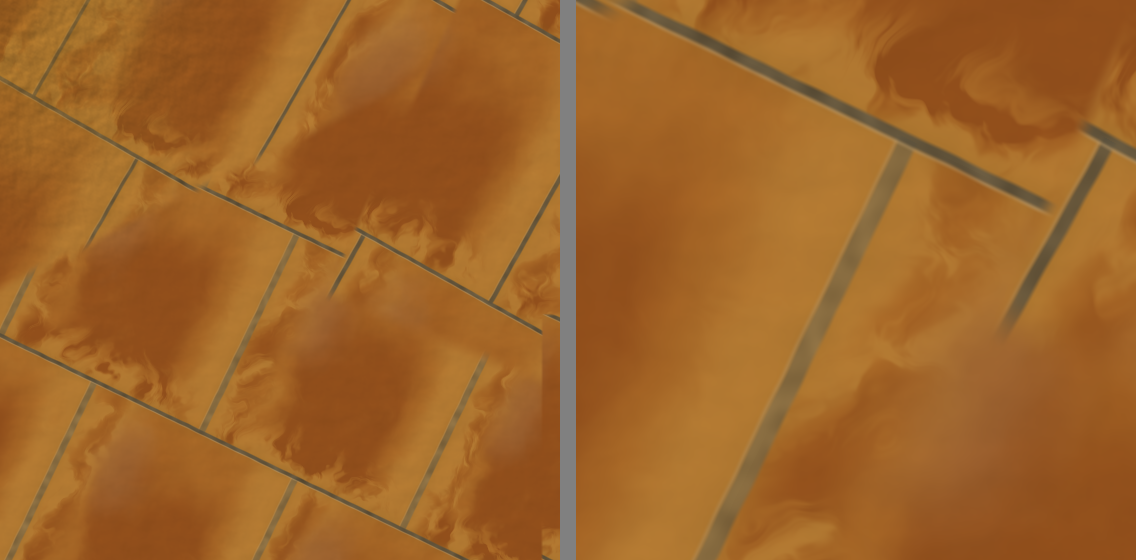
Left, the full canvas; right, a detail of the centre.
Reproduce this texture procedurally as a three.js fragment shader.

```glsl
// Glazed terracotta tiles in running bond, laid on a slant with grey mortar.
// Four tilted tile grids meet along soft seams, so the joints break and shift;
// each tile fades from ochre rims to a rust core, mottled by gradient noise.
varying vec2 vUv;

const vec3 GOLD = vec3(0.70, 0.475, 0.195);
const vec3 AMBER = vec3(0.645, 0.395, 0.145);
const vec3 RUST = vec3(0.565, 0.305, 0.105);
const vec3 HAZE = vec3(0.61, 0.40, 0.22);
const vec3 OLIVE = vec3(0.57, 0.40, 0.13);
const vec3 MORTAR = vec3(0.36, 0.32, 0.24);
const vec3 FADED_MORTAR = vec3(0.50, 0.41, 0.26);
const vec3 CHALK = vec3(0.70, 0.58, 0.40);

vec2 hash2(vec2 c) {
  c = vec2(dot(c, vec2(127.1, 311.7)), dot(c, vec2(269.5, 183.3)));
  return fract(sin(c) * 43758.5) * 2.0 - 1.0;
}

float gradientNoise(vec2 p) {
  vec2 i = floor(p), f = fract(p);
  vec2 u = f * f * f * (f * (f * 6.0 - 15.0) + 10.0);
  vec2 o = vec2(0.0, 1.0);
  float low = mix(dot(hash2(i), f), dot(hash2(i + o.yx), f - o.yx), u.x);
  float high = mix(dot(hash2(i + o), f - o), dot(hash2(i + 1.0), f - 1.0), u.x);
  return mix(low, high, u.y);
}

float fbm(vec2 p) {
  float sum = 0.0, gain = 0.6;
  for (int i = 0; i < 4; i++) {
    sum += gain * gradientNoise(p);
    p = mat2(1.6, 1.2, -1.2, 1.6) * p + 7.3;
    gain *= 0.5;
  }
  return sum;
}

float stroke(float dist, float halfWidth, float blur) {
  return 1.0 - smoothstep(halfWidth - blur, halfWidth + blur, abs(dist));
}

// 1 on the side of a line that its normal points to
float side(vec2 p, vec2 normal, float offset, float blur) {
  return smoothstep(-blur, blur, dot(p, normal) - offset);
}

// Fired glaze inside one tile; f runs from 0 to 1 across and up it
vec3 glaze(vec2 f, vec2 seed) {
  float cloud = fbm(f * 3.2 + seed);
  float mottle = fbm(f * vec2(9.0, 7.0) + seed.yx + 3.0 * cloud);
  vec2 g = f + 0.13 * vec2(cloud, mottle);

  // Rust core, weaker towards the top, with ochre rims left and right
  float core = smoothstep(0.08, 0.34, g.x) * smoothstep(0.06, 0.32, 1.0 - g.x);
  core *= smoothstep(0.0, 0.22, g.y) * (1.0 - 0.6 * smoothstep(0.5, 1.0, g.y));

  // Dark streaks beside the left joint and blotches along the bottom
  float streak = stroke(g.x - 0.11, 0.05, 0.05) * smoothstep(-0.15, 0.25, mottle + 0.12);
  float blotch = stroke(g.y - 0.09, 0.06, 0.06) * smoothstep(-0.1, 0.25, mottle);
  blotch *= smoothstep(0.02, 0.2, f.x) * smoothstep(0.02, 0.25, 1.0 - f.x);
  float burn = clamp(core + 0.65 * streak + 0.7 * blotch + 0.55 * cloud + 0.25 * mottle, 0.0, 1.0);

  vec3 color = mix(GOLD, AMBER, smoothstep(0.0, 0.5, burn));
  color = mix(color, RUST, smoothstep(0.4, 1.0, burn));
  float haze = 1.0 - smoothstep(0.04, 0.26, length((g - vec2(0.27, 0.7)) * vec2(1.4, 0.8)));
  return mix(color, HAZE, 0.6 * haze);
}

// One grid of tiles: corner is a joint crossing, bond the shift per row
vec3 paving(vec2 p, vec2 corner, float tilt, vec2 size, float bond, float headHalf, vec3 headColor) {
  vec2 along = vec2(cos(tilt), -sin(tilt));
  vec2 q = vec2(dot(p - corner, along), dot(p - corner, vec2(-along.y, along.x))) / size;
  float row = floor(q.y);
  q.x += row * bond;
  vec2 f = fract(q);
  vec2 seed = 4.0 * hash2(vec2(floor(q.x), row) + 3.0);
  vec3 color = glaze(f, seed);

  // Signed distance to the nearest head joint (x) and row joint (y)
  vec2 joint = (f - step(0.5, f)) * size + 0.0009 * gradientNoise(p * 35.0);
  float wear = gradientNoise(p * 60.0);
  float rim = exp(-min(abs(joint.x), abs(joint.y)) * 130.0);
  color = mix(color, OLIVE, 0.4 * rim);

  float head = stroke(joint.x, headHalf, 0.0018);
  color = mix(color, headColor * (1.0 + 0.25 * wear), 0.85 * head);
  color = mix(color, CHALK, 0.35 * stroke(joint.x + headHalf + 0.001, 0.001, 0.0015));

  color = mix(color, CHALK, (0.6 + 0.4 * wear) * stroke(joint.y + 0.0036, 0.0013, 0.0016));
  return mix(color, MORTAR * (1.0 + 0.35 * wear), 0.9 * stroke(joint.y, 0.0032, 0.0016));
}

void main() {
  vec2 p = vUv;
  vec2 square = vec2(0.398, 0.395);

  // Main grid, then the shifted grids: upper left, upper right, right edge
  vec3 color = paving(p, vec2(0.363, 0.665), 0.45, square, 0.47, 0.0056, FADED_MORTAR);
  vec3 upperLeft = paving(p, vec2(0.059, 0.827), 0.52, vec2(0.404, 0.508), 0.535, 0.0030, MORTAR);
  vec3 upperRight = paving(p, vec2(0.875, 0.458), 0.51, vec2(0.466, 0.470), 0.45, 0.0040, MORTAR);
  vec3 rightEdge = paving(p, vec2(0.363, 0.737), 0.45, square, 0.47, 0.0056, FADED_MORTAR);

  color = mix(color, upperLeft, side(p, vec2(-0.5, 1.0), 0.486, 0.014));
  float corner = side(p, vec2(1.0, -0.45), 0.37, 0.008) * side(p, vec2(0.414, 1.0), 0.72, 0.02);
  color = mix(color, upperRight, corner);
  color = mix(color, rightEdge, side(p, vec2(1.0, 0.0), 0.968, 0.003) * side(p, vec2(0.0, -1.0), -0.438, 0.003));

  // Olive cast and rough relief at the upper left, fine grain everywhere
  float rough = 1.0 - smoothstep(0.05, 0.6, distance(p, vec2(0.0, 1.0)));
  color = mix(color, OLIVE, 0.4 * rough);
  float relief = fbm(p * 26.0) - fbm(p * 26.0 + vec2(-0.12, 0.16));
  color *= 1.0 + (0.06 + 0.4 * rough) * relief + 0.05 * fbm(p * vec2(14.0, 34.0));
  gl_FragColor = vec4(color, 1.0);
}
```
